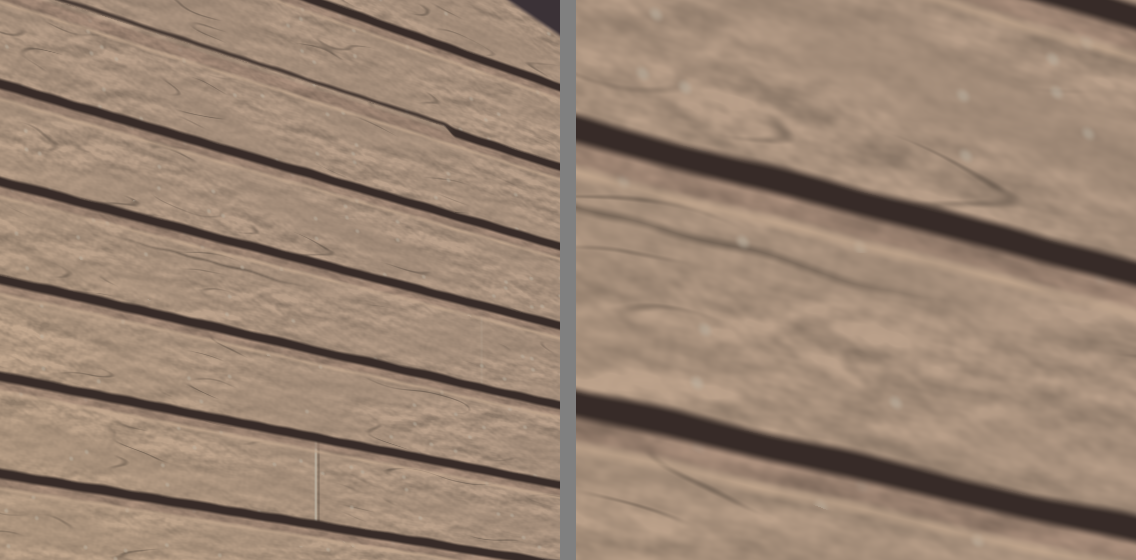
Left, the full canvas; right, a detail of the centre.
A Shadertoy shader for this texture:

```glsl
// Weathered clapboard siding in perspective: sloping boards that converge to the right.
// Each board has a dark gap, a dull lip and a sunlit edge; embossed gradient noise
// adds paint relief, with cracks, pale chips, butt joints and a shaded corner.

const vec3 PAINT      = vec3(0.645, 0.555, 0.480);
const vec3 WARM_PAINT = vec3(0.675, 0.580, 0.490);
const vec3 LIP        = vec3(0.565, 0.465, 0.405);
const vec3 SUNLIT     = vec3(0.765, 0.655, 0.555);
const vec3 GAP        = vec3(0.215, 0.170, 0.155);
const vec3 CHIP       = vec3(0.740, 0.710, 0.650);
const vec3 CORNER     = vec3(0.230, 0.195, 0.215);

vec2 hash2(vec2 p) {
    vec3 q = fract(p.xyx * vec3(0.1031, 0.1030, 0.0973));
    q += dot(q, q.yzx + 33.33);
    return fract((q.xx + q.yz) * q.zy);
}

float gradDot(vec2 cell, vec2 offset) {
    float angle = 6.2832 * hash2(cell).x;
    return dot(vec2(cos(angle), sin(angle)), offset);
}

float gradientNoise(vec2 p) {
    vec2 i = floor(p), f = p - i;
    vec2 u = f * f * f * (f * (f * 6.0 - 15.0) + 10.0);
    vec2 e = vec2(1.0, 0.0);
    return mix(mix(gradDot(i, f), gradDot(i + e, f - e), u.x),
               mix(gradDot(i + e.yx, f - e.yx), gradDot(i + 1.0, f - 1.0), u.x), u.y);
}

// Paint height, stretched along the grain
float relief(vec2 p) {
    float height = 0.0, amplitude = 1.0;
    vec2 frequency = vec2(13.0, 5.0);
    for (int octave = 0; octave < 4; octave++) {
        height += amplitude * gradientNoise(p * frequency + 17.3 * float(octave));
        frequency *= vec2(2.1, 1.9);
        amplitude *= 0.55;
    }
    return height;
}

// Soft band of given half width around zero
float band(float d, float halfWidth, float blur) {
    return 1.0 - smoothstep(halfWidth - blur, halfWidth + blur, abs(d));
}

// Sparse small chips, one candidate per cell
float chips(vec2 p, float density) {
    vec2 cell = floor(p), r = hash2(cell + 71.0);
    vec2 d = fract(p) - 0.3 - 0.4 * r;
    float present = step(hash2(cell + 9.0).y, density);
    return present * (1.0 - smoothstep(0.03, 0.24, length(d * vec2(1.0, 0.75))));
}

// Vertical butt joint on one board
float joint(float x, float position, float board, float wantedBoard, float blur) {
    return band(x - position, 0.002, blur) * (1.0 - step(0.5, abs(board - wantedBoard)));
}

void mainImage(out vec4 fragColor, in vec2 fragCoord) {
    vec2 uv = fragCoord / iResolution.xy;
    float pixel = 1.0 / iResolution.y;

    // Board coordinate: whole numbers are gaps, growing downward
    float pitch = mix(0.174, 0.142, uv.x);
    float row = (1.0 - uv.y - mix(-0.198, 0.156, uv.x)) / pitch;
    float board = floor(row + 0.04);
    vec2 p = vec2(uv.x + board * 3.71, row + board * 5.0);

    // Painted surface lit from above
    float patches = gradientNoise(p * vec2(4.0, 2.2) + 4.0);
    float roughness = smoothstep(-0.45, 0.4, patches);
    float slope = relief(p + vec2(0.003, 0.045)) - relief(p);
    vec3 color = mix(WARM_PAINT, PAINT, smoothstep(0.0, 0.75, 0.6 * uv.x + 0.6 * uv.y));
    color *= 1.0 + 0.05 * patches + 0.03 * gradientNoise(p * vec2(3.0, 9.0));
    color *= 1.0 + clamp(slope * mix(0.10, 0.30, roughness), -0.16, 0.10);
    color *= 1.0 + 0.025 * gradientNoise(uv * 130.0);

    // Cracks along the grain, and one long split
    float crackGate = smoothstep(0.12, 0.42, gradientNoise(p * vec2(7.0, 3.0) + 31.0));
    float crack = band(gradientNoise(p * vec2(8.0, 5.0) + 53.0), 0.035, 0.035) * crackGate;
    float splitLine = row - 3.27 - 0.10 * (uv.x - 0.2) - 0.04 * gradientNoise(vec2(uv.x * 17.0, 2.0));
    float split = band(splitLine, 0.013, 0.018) * band(uv.x - 0.37, 0.14, 0.10);
    color *= 1.0 - 0.20 * crack - 0.27 * split;
    color = mix(color, CHIP, 0.45 * chips(p * vec2(42.0, 9.0), 0.03 + 0.08 * roughness));

    // Butt joints: one open and pale, one painted over
    float blur = max(0.0018, pixel);
    color = mix(color, CHIP, 0.75 * joint(uv.x, 0.564, board, 5.0, blur));
    color *= 1.0 - 0.20 * joint(uv.x, 0.569, board, 5.0, blur);
    color = mix(color, CHIP, 0.13 * joint(uv.x, 0.860, board, 3.0, blur));

    // Board edge: dull lip, then a worn sunlit line
    float gapIndex = floor(row + 0.5);
    float wobble = 0.012 * gradientNoise(vec2(uv.x * 19.0, gapIndex * 7.3 + 0.4));
    float offset = row - gapIndex + wobble;
    float soft = max(0.022, pixel / pitch);
    float wear = 0.62 + 0.5 * gradientNoise(vec2(uv.x * 24.0, gapIndex * 3.7 + 0.3));
    color = mix(color, LIP * (1.0 + 0.25 * slope), 0.65 * band(offset - 0.07, 0.065, soft));
    color = mix(color, SUNLIT, clamp(wear, 0.2, 0.9) * band(offset - 0.16, 0.016, soft));

    // Dark gap; the second one is pinched along most of its length
    float pinched = band(gapIndex - 1.0, 0.5, 0.1) * (1.0 - smoothstep(0.79, 0.815, uv.x));
    float gapWidth = mix(0.050, 0.022, pinched) + 0.5 * wobble;
    float gap = band(offset + 0.07 * pinched, gapWidth, soft);
    color = mix(color, GAP, gap * mix(1.0, 0.85, pinched));

    // Shaded upper right corner
    float cornerEdge = uv.y - 1.0 + 0.68 * (uv.x - 0.905);
    color = mix(color, CORNER, smoothstep(-0.006, 0.008, cornerEdge));

    fragColor = vec4(color, 1.0);
}
```
